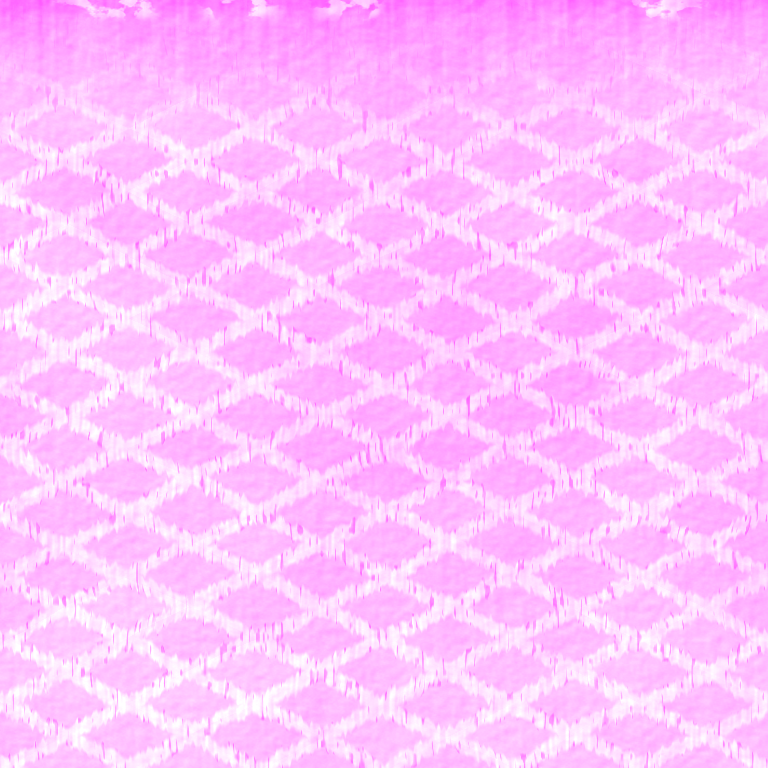
Write a WebGL 1 fragment shader that draws this pattern.

```glsl
precision highp float;
// Worn pink ikat lattice: pale frayed bands crossing into flat diamonds.

uniform vec2 u_resolution;

const vec2 REPEATS = vec2(6.0, 12.0);  // diamonds across and down
const float HALF_BAND = 0.122;         // half band height, in diamonds
const float BAND_SOFT = 0.045;
const float FRAY = 0.12;               // vertical raggedness of the bands
const float WOBBLE = 0.09;             // hand-drawn drift of the lattice
const float FIBRES = 290.0;            // threads across the canvas
const float GROUND = 0.708;            // green level inside the diamonds
const float BAND_LIFT = 0.165;
const float CELL_VARIATION = 0.04;
const float MOTTLE = 0.13;
const float RELIEF = 0.16;
const float SCRATCH = 0.30;

float hash(vec2 p) {
  return fract(sin(dot(p, vec2(127.1, 311.7))) * 43758.5453);
}

float noise(vec2 p) {
  vec2 i = floor(p);
  vec2 f = fract(p);
  f = f * f * (3.0 - 2.0 * f);
  return mix(mix(hash(i), hash(i + vec2(1.0, 0.0)), f.x),
             mix(hash(i + vec2(0.0, 1.0)), hash(i + vec2(1.0, 1.0)), f.x), f.y);
}

float fbm(vec2 p) {
  float sum = 0.0;
  float gain = 0.5;
  for (int i = 0; i < 4; i++) {
    sum += gain * noise(p);
    p = p * 2.03 + vec2(17.3, 9.1);
    gain *= 0.5;
  }
  return sum / 0.9375;
}

// Distance to the nearest whole number.
float toInteger(float x) {
  return abs(fract(x + 0.5) - 0.5);
}

// Distance to the two crossing line families, rounded at the crossings.
float latticeDistance(vec2 q) {
  float a = toInteger(q.x + q.y);
  float b = toInteger(q.x - q.y);
  float h = max(0.12 - abs(a - b), 0.0) / 0.12;
  return min(a, b) - h * h * 0.015;
}

// Thread coordinates: fine across, long down, leaning slightly.
vec2 threadSpace(vec2 uv) {
  float lean = (noise(uv * vec2(9.0, 24.0)) - 0.5) * 0.007;
  return vec2((uv.x + lean) * FIBRES, uv.y * 34.0);
}

void main() {
  vec2 uv = gl_FragCoord.xy / u_resolution;
  vec2 thread = threadSpace(uv);

  // Lattice with drift and frayed vertical edges
  vec2 q = uv * REPEATS;
  q += WOBBLE * (vec2(noise(q * 1.3), noise(q * 1.3 + 40.0)) - 0.5);
  vec2 cell = floor(vec2(q.x + q.y, q.x - q.y));
  q.y += FRAY * (noise(thread) - 0.5);
  float d = latticeDistance(q);
  float band = 1.0 - smoothstep(HALF_BAND - BAND_SOFT, HALF_BAND + BAND_SOFT, d);
  float marks = 1.0 - smoothstep(0.12, 0.18, d);

  // Broad shading: deep top border, pale foot, darker right of centre
  float topFade = smoothstep(0.82, 1.0, uv.y);
  float foot = 1.0 - smoothstep(0.0, 0.45, uv.y);
  vec2 fromStain = (uv - vec2(0.62, 0.38)) * vec2(2.6, 3.4);
  float level = GROUND - 0.13 * topFade * topFade + 0.05 * foot;
  level += 0.025 * (1.0 - smoothstep(0.0, 0.4, uv.x)) * (1.0 - topFade);
  level -= 0.04 * exp(-dot(fromStain, fromStain));
  level -= 0.10 * smoothstep(0.97, 1.0, uv.y);

  // Wear: diamond tint, blotches, plaster relief and vertical streaks
  level += CELL_VARIATION * (hash(cell + 3.7) - 0.5);
  level += MOTTLE * (fbm(uv * 7.0) - 0.5);
  vec2 grain = uv * vec2(85.0, 100.0);
  level += RELIEF * (fbm(grain) - fbm(grain + vec2(0.35, -0.45)));
  float streak = noise(uv * vec2(75.0, 5.0)) + noise(uv * vec2(190.0, 11.0)) - 1.0;
  level += streak * mix(0.02, 0.08, topFade);

  // Bands fade towards the top and carry thin thread marks
  float strength = mix(1.0, 0.12, smoothstep(0.76, 0.97, uv.y));
  strength *= 0.8 + 0.4 * fbm(uv * 14.0 + 5.0);
  float weave = noise(thread * vec2(1.0, 0.8) + 71.0) - 0.5;
  level += band * strength * (BAND_LIFT + 0.14 * weave);
  float scratch = smoothstep(0.70, 0.94, noise(thread * vec2(1.15, 1.9) + 23.0));
  level -= SCRATCH * scratch * marks * strength;

  // Pale flakes in clusters along the upper border
  float cluster = smoothstep(0.42, 0.62, noise(vec2(uv.x * 13.0, 2.5)));
  float flakes = smoothstep(0.46, 0.60, fbm(uv * vec2(48.0, 60.0) + 8.0));
  level += 0.32 * flakes * cluster * smoothstep(0.968, 0.988, uv.y);

  gl_FragColor = vec4(1.0, clamp(level, 0.0, 1.0), 1.0, 1.0);
}
```
